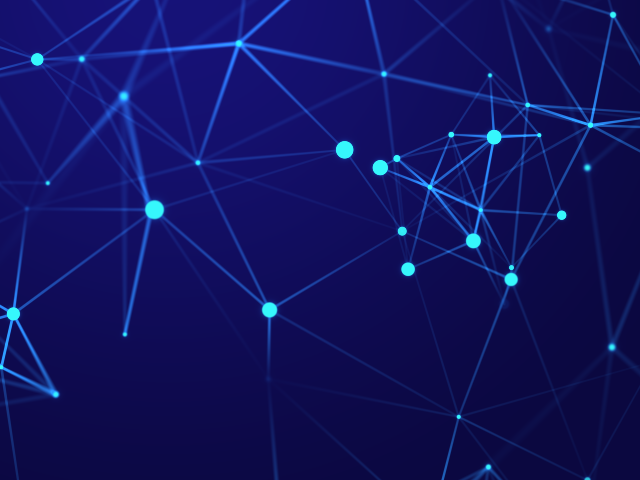
Give the GLSL for this background, as a Shadertoy shader.

```glsl
// Glowing cyan nodes joined by thin fading links over a deep indigo gradient, with depth of field.
#define BG_LIGHT vec3(0.088, 0.070, 0.470)
#define BG_DARK vec3(0.042, 0.030, 0.250)
#define LINK_GLOW vec3(0.09, 0.40, 0.54)
#define NODE_EDGE vec3(0.10, 0.42, 0.90)
#define NODE_CORE vec3(0.21, 0.97, 0.99)
#define NODE_MIN 0.0045
#define NODE_GAIN 0.016
#define LINK_WIDTH 0.0017
#define CLUSTER vec2(1.0, 0.58)
#define GRID_TURN 0.45

struct Node { vec2 pos; float radius, soft, glow; bool alive; };
struct Layer { int id; float cell, soft, linkChance, gain; };

// Integer hash, three values in 0..1
vec3 hash3(ivec3 key) {
    uvec3 v = uvec3(key + 512) * 1664525u + 1013904223u;
    v.x += v.y * v.z; v.y += v.z * v.x; v.z += v.x * v.y;
    v ^= v >> 16u;
    v.x += v.y * v.z; v.y += v.z * v.x; v.z += v.x * v.y;
    return vec3(v >> 8u) / 16777216.0;
}

mat2 layerTurn(Layer layer) {
    float angle = GRID_TURN + 0.7 * float(layer.id);
    return mat2(cos(angle), sin(angle), -sin(angle), cos(angle));
}

// Chance of a node: open network, tight cluster, or blurred foreground
float density(int id, vec2 p) {
    if (id == 0) return mix(0.5, 0.9, smoothstep(0.1, 0.6, p.y));
    if (id == 1) return 1.0 - smoothstep(0.18, 0.30, distance(p, CLUSTER));
    return 0.95 * smoothstep(0.30, 0.60, distance(p, vec2(0.78, 0.42)));
}

Node nodeAt(ivec2 id, Layer layer, mat2 turn) {
    vec3 place = hash3(ivec3(id, layer.id * 2 + 11));
    vec3 look = hash3(ivec3(id, layer.id * 2 + 12));
    Node n;
    n.pos = ((vec2(id) + mix(vec2(0.08), vec2(0.92), place.xy)) * layer.cell) * turn;
    n.radius = NODE_MIN + NODE_GAIN * look.x * look.x * look.x;
    n.soft = layer.soft * (0.5 + 2.2 * look.y * look.y * look.y);
    n.glow = mix(0.2, 1.0, look.z);
    n.alive = place.z < density(layer.id, n.pos);
    return n;
}

// Disc with a soft rim and a faint halo
float nodeMask(vec2 p, Node n, float pixel) {
    float s = max(n.soft, 0.7 * pixel);
    float d = distance(p, n.pos);
    float disc = 1.0 - smoothstep(max(n.radius - s, 0.0), n.radius + s, d);
    float halo = 0.3 * exp(-2.5 * max(d - n.radius, 0.0) / (0.4 * n.radius + s));
    float defocus = mix(1.0, 0.5, smoothstep(0.008, 0.025, n.soft));
    return max(disc, halo) * smoothstep(0.15, 0.45, n.glow) * defocus;
}

// Link whose width, focus and light run from one end to the other
float linkLight(vec2 p, Node a, Node b, float reach, float pixel) {
    vec2 span = b.pos - a.pos;
    float len = length(span);
    if (len > reach) return 0.0;
    float t = clamp(dot(p - a.pos, span) / (len * len), 0.0, 1.0);
    float d = distance(p, a.pos + span * t);
    float blur = mix(a.soft, b.soft, t);
    float s = max(0.8 * blur, 0.7 * pixel);
    float w = LINK_WIDTH * mix(0.5, 1.5, mix(a.glow, b.glow, t)) + 0.15 * blur;
    float body = 1.0 - smoothstep(max(w - s, 0.0), w + s, d);
    float peak = min(1.0, 2.2 * w / (w + s));
    float fade = 1.0 - smoothstep(0.35 * reach, reach, len);
    float shine = mix(a.glow * a.glow, b.glow * b.glow, t);
    return body * peak * shine * (0.35 + 1.2 * fade);
}

// Adds one layer: x gathers link light, y the strongest node
void drawLayer(vec2 p, Layer layer, float pixel, inout vec2 ink) {
    mat2 turn = layerTurn(layer);
    ivec2 home = ivec2(floor(turn * p / layer.cell));
    for (int y = -1; y <= 1; y++)
    for (int x = -2; x <= 2; x++) {
        ivec2 id = home + ivec2(x, y);
        Node a = nodeAt(id, layer, turn);
        if (!a.alive) continue;
        ink.y = max(ink.y, nodeMask(p, a, pixel));
        if (y > 0) continue;
        for (int j = 0; j <= 1; j++)
        for (int i = -2; i <= 2; i++) {
            if (j == 0 && i <= 0) continue;
            Node b = nodeAt(id + ivec2(i, j), layer, turn);
            float pick = fract(a.glow * 17.3 + b.glow * 41.7);
            if (b.alive && pick < layer.linkChance)
                ink.x += layer.gain * linkLight(p, a, b, 2.0 * layer.cell, pixel);
        }
    }
}

void mainImage(out vec4 fragColor, in vec2 fragCoord) {
    vec2 p = fragCoord / iResolution.y;
    float pixel = 1.0 / iResolution.y;

    // Backdrop lit from the upper left
    float shade = smoothstep(0.0, 1.3, distance(p, vec2(0.35, 1.05)));
    vec3 color = mix(BG_LIGHT, BG_DARK, shade);

    // Foreground blur, open network, fine cluster
    vec2 ink = vec2(0.0);
    drawLayer(p, Layer(2, 0.27, 0.0085, 0.75, 0.75), pixel, ink);
    drawLayer(p, Layer(0, 0.25, 0.0030, 0.75, 1.0), pixel, ink);
    drawLayer(p, Layer(1, 0.125, 0.0014, 0.90, 1.1), pixel, ink);

    color += LINK_GLOW * min(ink.x, 1.5);
    color = mix(color, mix(NODE_EDGE, NODE_CORE, smoothstep(0.1, 0.9, ink.y)), ink.y);
    fragColor = vec4(min(color, 1.0), 1.0);
}
```
